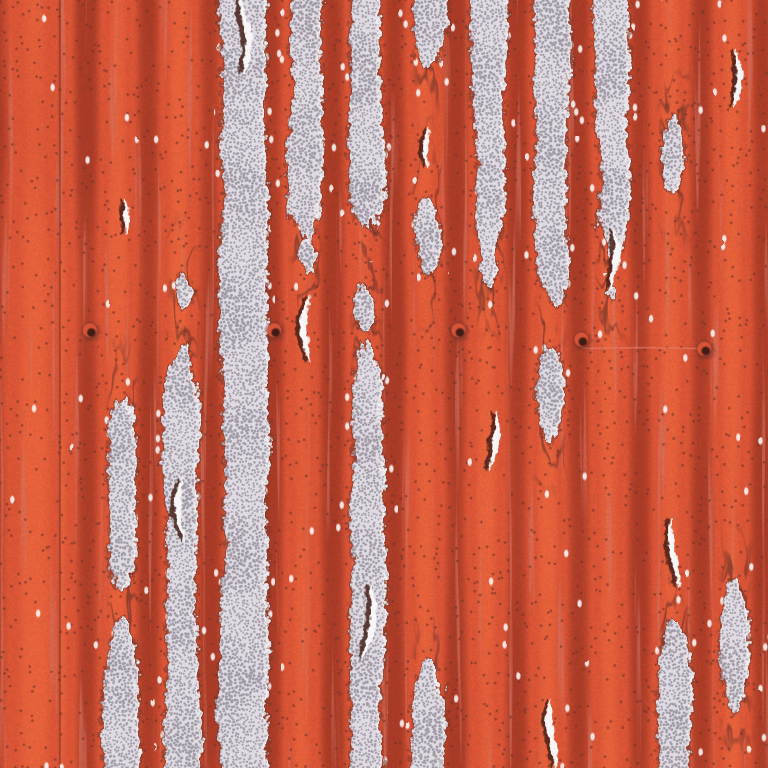
Reproduce this texture procedurally as a Shadertoy shader.

```glsl
const float TAU = 6.28318;
const float PITCH = 0.08;      // spacing of the corrugations
const float SEAM = 0.078;      // overlap of the left sheet, also ridge zero
const vec3 PAINT = vec3(0.85, 0.33, 0.21);
const vec3 PAINT_DARK = vec3(0.66, 0.23, 0.15);
const vec3 PAINT_LIT = vec3(0.90, 0.38, 0.23);
const vec3 PAINT_WORN = vec3(0.82, 0.45, 0.38);
const vec3 RUST = vec3(0.45, 0.20, 0.16);
const vec3 ZINC = vec3(0.88, 0.86, 0.89);
const vec3 ZINC_DARK = vec3(0.62, 0.60, 0.64);
const vec3 WHITE = vec3(0.97, 0.96, 0.96);

// Per ridge: end of top strip, start of bottom strip, patch centre, patch half length
const vec4 PEELS[11] = vec4[11](
    vec4(1.10, 0.19, 0.355, 0.13), vec4(1.10, 0.54, 0.62, 0.02),
    vec4(0.45, 0.55, 0.50, 0.10), vec4(0.69, -0.1, 0.67, 0.02),
    vec4(0.70, 0.55, 0.60, 0.03), vec4(0.91, 0.13, 0.69, 0.05),
    vec4(0.67, -0.1, 0.65, 0.02), vec4(0.60, -0.1, 0.49, 0.065),
    vec4(0.67, -0.1, 0.62, 0.01), vec4(1.10, 0.19, 0.80, 0.05),
    vec4(1.10, -0.1, 0.16, 0.085));

float hash(vec2 p) {
    vec3 q = fract(p.xyx * 0.1031);
    q += dot(q, q.yzx + 33.33);
    return fract((q.x + q.y) * q.z);
}

// Cellular noise: distance to the nearest point, random id of that point
vec2 cells(vec2 p) {
    vec2 base = floor(p), best = vec2(9.0, 0.0);
    for (int j = -1; j <= 1; j++)
    for (int i = -1; i <= 1; i++) {
        vec2 cell = base + vec2(i, j);
        float id = hash(cell);
        float d = length(cell + vec2(id, hash(cell + 57.0)) - p);
        if (d < best.x) best = vec2(d, hash(cell + 113.0));
    }
    return best;
}

// Layered sines, roughly -1 to 1
float waves(vec2 p) {
    float sum = 0.0, amp = 0.5;
    for (int i = 0; i < 4; i++) {
        sum += amp * sin(p.x + 1.6 * sin(p.y + float(i)));
        p = mat2(1.5, 0.9, -0.9, 1.5) * p + 2.3;
        amp *= 0.6;
    }
    return sum;
}

// Upright strip tapering to its ends; run is the distance inside the ends
float strip(float x, float width, float run) {
    return max(abs(x) - width * sqrt(clamp(run / 0.05, 0.0, 1.0)), -run);
}

float fill(float d, float soft) { return smoothstep(soft, -soft, d); }

// Sparse round chips taken from the cells whose id passes a threshold
float chips(vec2 p, float threshold, float radius) {
    vec2 c = cells(p);
    return step(threshold, c.y) * smoothstep(radius + 0.1, radius - 0.1, c.x);
}

vec3 paintSheet(vec2 uv, float phase) {
    float profile = uv.x < SEAM ? cos((uv.x - 0.045) * TAU / 0.12) : cos(TAU * (phase + 0.06));
    profile += 0.25 * waves(uv * vec2(9.0, 5.0));
    vec3 color = mix(PAINT_DARK, PAINT, smoothstep(-1.1, 0.0, profile));
    color = mix(color, PAINT_LIT, smoothstep(0.4, 1.2, profile));
    float streak = waves(vec2(uv.x * 190.0, uv.y * 5.0));
    color = mix(color, PAINT_WORN, 0.6 * smoothstep(0.45, 1.0, streak));
    color *= 1.0 + 0.05 * (hash(floor(uv * 400.0)) - 0.5);
    color = mix(color, RUST, 0.6 * chips(uv * 95.0, 0.72, 0.17));
    return mix(color, RUST, 0.75 * fill(abs(uv.x - SEAM) - 0.001, 0.0015));
}

vec3 addScrew(vec3 color, vec2 p, float soft) {
    float d = length(p) + 0.0015 * waves(p * 350.0);
    color = mix(color, RUST, 0.6 * fill(d - 0.012, 0.004));
    color = mix(color, PAINT, fill(length(p - vec2(-0.001, 0.002)) - 0.009, soft));
    return mix(color, RUST * 0.55, fill(length(p - vec2(0.001, -0.001)) - 0.0055, 0.002));
}

void mainImage(out vec4 fragColor, in vec2 fragCoord) {
    vec2 uv = fragCoord / iResolution.xy;
    float soft = 1.0 / iResolution.y;
    float ridge = clamp(floor((uv.x - SEAM) / PITCH + 0.5), 1.0, 11.0);
    float x = uv.x - SEAM - ridge * PITCH;
    vec3 color = paintSheet(uv, x / PITCH);

    // Ragged strips of bare metal along the ridges
    vec4 peel = PEELS[int(ridge) - 1];
    float jag = 0.018 * waves(vec2(uv.x * 140.0, uv.y * 30.0));
    float longRun = max(uv.y - peel.x, peel.y - uv.y) + jag;
    if (ridge == 3.0) longRun = 1.0;
    float patchRun = peel.w - abs(uv.y - peel.z) + 0.6 * jag;
    float width = 0.021 + 0.004 * waves(vec2(uv.y * 13.0, ridge)) + (ridge == 3.0 ? 0.008 : 0.0);
    float bend = x - 0.004 * waves(vec2(ridge * 3.0 + uv.y * 15.0, uv.y * 9.0));
    float rough = 0.008 * (cells(uv * vec2(110.0, 75.0)).x - 0.45)
                + 0.004 * (cells(uv * 210.0).x - 0.45);
    float bare = min(strip(bend, width, longRun), strip(bend, 0.8 * width, patchRun)) + rough;

    // Wrinkled paint beyond the strip ends
    float run = max(longRun, patchRun);
    float wrinkle = smoothstep(0.22, 0.0, abs(waves(uv * vec2(75.0, 28.0) + ridge)));
    wrinkle *= smoothstep(-0.09, -0.01, run) * fill(abs(bend) - 0.018, 0.008);
    color = mix(color, RUST, 0.7 * wrinkle);

    // Pale flecks, denser beside the strips
    float nearby = smoothstep(0.04, 0.0, bare);
    color = mix(color, WHITE, 0.9 * chips(uv * vec2(85.0, 50.0), 0.975 - 0.07 * nearby, 0.24));

    // Lifted rim, then grainy zinc with a shaded left edge
    color = mix(color, RUST, 0.65 * fill(bare - 0.0025, 0.002));
    vec3 metal = mix(ZINC_DARK, ZINC, smoothstep(0.1, 0.6, cells(uv * 230.0).x + 0.12 * waves(uv * 40.0)));
    metal = mix(metal, WHITE, smoothstep(-0.006, -0.001, bare) * step(0.0, bend) * 0.7);
    color = mix(color, metal, fill(bare, soft));

    // Narrow curls of paint, white with a dark shadow
    float curlRun = 0.02 + 0.035 * hash(vec2(ridge, 4.0)) - abs(uv.y - fract(ridge * 0.618 + 0.1));
    float curl = bend - 0.006 * sin(uv.y * 45.0 + ridge) + rough * 0.6;
    color = mix(color, RUST * 0.6, 0.85 * fill(strip(curl + 0.004, 0.006, curlRun), 0.0015));
    color = mix(color, WHITE, fill(strip(curl - 0.001, 0.005, curlRun), soft));

    // Row of screws and the scratch joining the last two
    float scratch = abs(uv.y - 0.547 - 0.001 * waves(uv * 60.0)) - 0.0008;
    scratch = max(scratch, abs(uv.x - SEAM - 9.5 * PITCH) - PITCH);
    color = mix(color, PAINT_WORN * 1.1, 0.8 * fill(scratch, soft));
    for (float i = 0.0; i < 5.0; i++) {
        float column = min(3.0 * i, 2.0 * i + 2.0) + 0.5;
        vec2 center = vec2(SEAM + column * PITCH, 0.568 - 0.012 * max(i - 2.0, 0.0));
        color = addScrew(color, uv - center, soft);
    }
    fragColor = vec4(color, 1.0);
}
```
